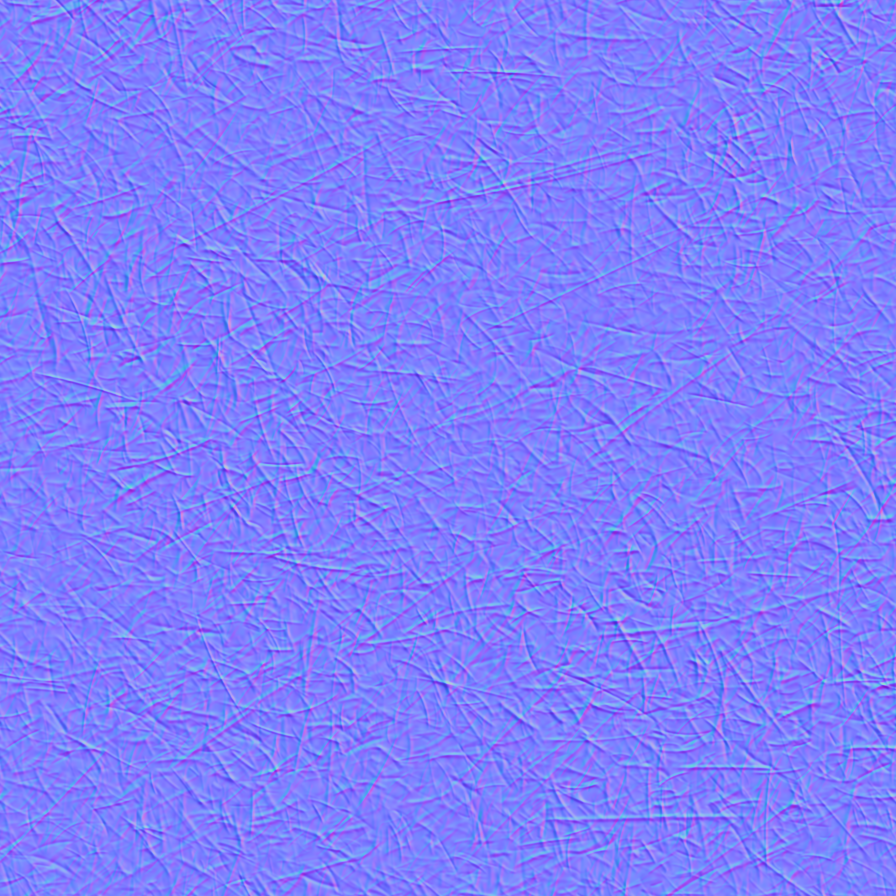
Give the GLSL for this texture map, as a WebGL 2 fragment shader.

```glsl
#version 300 es
precision highp float;
// Tangent-space normal map of a fibrous, paper-like surface.
// Bent, tapered fibres are scattered over several cell grids; the slope of
// each rounded ridge is summed analytically and encoded as a colour.

#define RELIEF vec2(0.94, 1.08)  // slope strength across x and y
#define FIBRE_WIDTH 0.0022       // typical ridge radius
#define LONG_LEAN 0.42           // main direction of the long fibres
#define GROOVE_SHARE 0.18        // part of the fibres pressed inwards
#define GRAIN_SCALE 170.0
#define GRAIN_SLOPE 0.2
#define PATCH_SCALE 6.0          // size of calmer and rougher areas

const float PI = 3.14159;

uniform vec2 u_resolution;
out vec4 fragColor;

vec4 hash4(vec2 p) {
    vec4 phase = vec4(dot(p, vec2(127.1, 311.7)), dot(p, vec2(269.5, 183.3)),
                      dot(p, vec2(419.2, 371.9)), dot(p, vec2(97.3, 157.7)));
    return fract(sin(phase) * 43758.5453);
}

vec4 valueNoise(vec2 p) {
    vec2 cell = floor(p);
    vec2 f = fract(p);
    f = f * f * (3.0 - 2.0 * f);
    vec4 low = mix(hash4(cell), hash4(cell + vec2(1.0, 0.0)), f.x);
    vec4 high = mix(hash4(cell + vec2(0.0, 1.0)), hash4(cell + 1.0), f.x);
    return mix(low, high, f.y);
}

// Slope of one fibre through the origin, lying along the given angle
vec2 fibreSlope(vec2 p, float angle, float halfLength, float width, float bend) {
    vec2 along = vec2(cos(angle), sin(angle));
    vec2 across = vec2(-along.y, along.x);
    float t = dot(p, along) / halfLength;
    float d = (dot(p, across) - bend * halfLength * t * t) / width;
    vec2 facing = normalize(across - 2.0 * bend * t * along);
    float taper = 1.0 - smoothstep(0.55, 1.0, abs(t));
    return facing * d * exp(-d * d) * taper;
}

// Sum of all fibres of one grid that can reach p
vec2 fibreLayer(vec2 p, float cells, int count, float lean, float spread, float maxBend) {
    float pixel = 1.0 / u_resolution.y;
    vec2 home = floor(p * cells);
    vec2 slope = vec2(0.0);
    for (int y = -1; y <= 1; y++)
    for (int x = -1; x <= 1; x++)
    for (int i = 0; i < count; i++) {
        vec2 cell = home + vec2(x, y);
        vec2 seed = cell + float(i) * vec2(17.3, 41.9) + cells * 1.37;
        vec4 place = hash4(seed);
        vec4 form = hash4(seed + 71.7);
        vec2 offset = p - (cell + place.xy) / cells;
        float angle = lean + (place.z - 0.5) * spread;
        float halfLength = mix(0.35, 0.95, place.w) / cells;
        float width = FIBRE_WIDTH * mix(0.7, 1.35, form.x);
        width = length(vec2(width, 0.4 * pixel));
        float bend = (form.y - 0.5) * 2.0 * maxBend;
        float strength = mix(0.2, 1.0, form.z * form.z);
        strength *= form.w < GROOVE_SHARE ? -1.0 : 1.0;
        slope += strength * fibreSlope(offset, angle, halfLength, width, bend);
    }
    return slope;
}

void main() {
    vec2 p = gl_FragCoord.xy / u_resolution.y;

    // Short fibres form the felt, longer ones lie on top
    vec2 slope = 0.6 * fibreLayer(p, 48.0, 4, 0.0, PI, 0.25);
    slope += fibreLayer(p, 28.0, 5, 0.3, PI, 0.22);
    slope += 1.1 * fibreLayer(p, 12.0, 3, 0.6, PI, 0.12);
    slope *= mix(0.7, 1.3, valueNoise(p * PATCH_SCALE).x);
    slope += 1.1 * fibreLayer(p, 5.0, 2, LONG_LEAN, 0.8, 0.03);

    // Fine unevenness between the fibres
    slope += GRAIN_SLOPE * (valueNoise(p * GRAIN_SCALE).xy - 0.5);

    vec3 normal = normalize(vec3(slope * RELIEF, 1.0));
    fragColor = vec4(normal * 0.5 + 0.5, 1.0);
}
```
